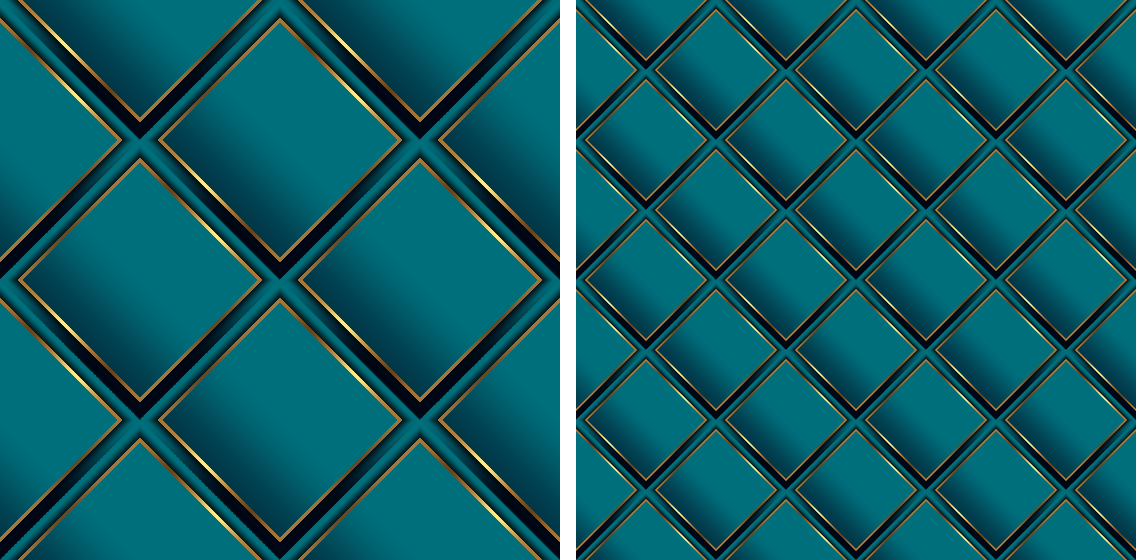
Left, the tile; right, the same tile 2 across and 2 down.
Write a three.js fragment shader that draws this pattern.

```glsl
varying vec2 vUv;

#define REPEATS 2.0
#define FRAME_OUTER 0.4375
#define FRAME_WIDTH 0.0175
#define SOFTNESS 0.004
#define TEAL vec3(0.0, 0.435, 0.485)
#define FACE_SHADE vec3(0.005, 0.215, 0.28)
#define GROOVE_SHADOW vec3(0.005, 0.08, 0.105)
#define NAVY vec3(0.0, 0.025, 0.075)
#define BRONZE_DARK vec3(0.33, 0.22, 0.10)
#define BRONZE vec3(0.66, 0.47, 0.22)
#define GOLD_BRIGHT vec3(1.0, 0.92, 0.55)

float bump(float x, float center, float width) {
  float t = (x - center) / width;
  return exp(-t * t);
}

// Raised panel, shaded towards its lower left side
vec3 panelColor(vec2 p) {
  return mix(FACE_SHADE, TEAL, smoothstep(-0.45, 0.03, p.x));
}

// Bevelled groove: lit above, sinking to navy at the bottom corner
vec3 grooveColor(vec2 p, float d) {
  float down = p.y - p.x;
  float nearFrame = 1.0 - smoothstep(FRAME_OUTER - 0.005, 0.485, d);
  float sunk = smoothstep(-0.06, 0.62, down);
  float seam = smoothstep(0.5 - 1.5 * SOFTNESS, 0.5, d);
  vec3 rim = mix(TEAL, NAVY, sunk * (1.0 - 0.5 * seam));
  return mix(rim, mix(GROOVE_SHADOW, NAVY, sunk), nearFrame);
}

// Metal frame: a glint on two opposite sides, dull bronze on the others
vec3 frameColor(vec2 p) {
  vec2 along = p.yx / FRAME_OUTER;
  vec2 side = sign(p);
  float glintSide = 0.5 + 0.5 * bump(along.x, 0.26 * side.x, 0.3)
                  - 0.4 * bump(along.x, -0.5 * side.x, 0.24);
  float dullSide = 0.5 - 0.38 * bump(along.y, 0.25 * side.y, 0.45);
  float tone = abs(p.x) > abs(p.y) ? glintSide : dullSide;
  vec3 metal = mix(BRONZE_DARK, BRONZE, clamp(2.0 * tone, 0.0, 1.0));
  return mix(metal, GOLD_BRIGHT, clamp(2.0 * tone - 1.0, 0.0, 1.0));
}

void main() {
  // Diamond cell: x points to the upper right, y to the lower right
  vec2 p = fract(REPEATS * vec2(vUv.x + vUv.y, vUv.x - vUv.y)) - 0.5;
  float d = max(abs(p.x), abs(p.y));

  float inner = FRAME_OUTER - FRAME_WIDTH;
  float half_ = 0.5 * SOFTNESS;
  vec3 color = panelColor(p);
  color = mix(color, frameColor(p), smoothstep(inner - half_, inner + half_, d));
  color = mix(color, grooveColor(p, d),
              smoothstep(FRAME_OUTER - half_, FRAME_OUTER + half_, d));

  gl_FragColor = vec4(color, 1.0);
}
```
